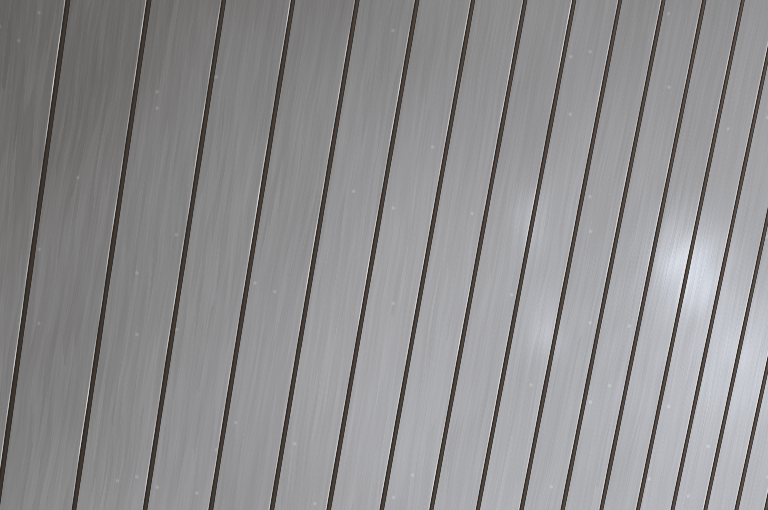
Write a Shadertoy shader that draws this texture.

```glsl
// Slanted painted planks in perspective, with dark grooves, brush streaks and soft gloss.

// Perspective layout, in canvas heights: x = (start + pitch * k) / (1 + SQUEEZE * k)
const float ASPECT = 1.5;
const float START_BOTTOM = -0.0059, START_TOP = 0.1328;
const float PITCH_BOTTOM = 0.1564, PITCH_TOP = 0.1705;
const float SQUEEZE = 0.0418;

// Grooves and the lit lip on their left side
const float GROOVE_LEFT = 0.0049, GROOVE_RIGHT = 0.0038;   // half widths
const float LIP_WIDTH = 0.0013;
const vec3 GROOVE_DARK = vec3(0.17, 0.145, 0.13);
const vec3 GROOVE_BROWN = vec3(0.36, 0.32, 0.29);
const vec3 LIP_COLOR = vec3(0.88, 0.88, 0.89);

// Paint
const vec3 PAINT_SHADE = vec3(0.36, 0.35, 0.34);
const vec3 PAINT_LIGHT = vec3(0.75, 0.755, 0.775);
const vec3 GLOSS_COLOR = vec3(0.87, 0.89, 0.93);
const vec2 STREAK_SCALE = vec2(20.0, 6.0);                 // cells per plank, per height
const float STREAK_DEPTH = 0.085;
const float PLANK_VARIATION = 0.035;

float hash(vec2 p) {
    p = fract(p * vec2(0.1031, 0.1137));
    p += dot(p, p.yx + 33.33);
    return fract((p.x + p.y) * p.x * 17.0);
}

// Cellular noise: x = distance to the nearest point, y = random value of its cell
vec2 cellular(vec2 p) {
    vec2 base = floor(p), nearest = vec2(8.0, 0.0);
    for (int j = -1; j <= 1; j++)
    for (int i = -1; i <= 1; i++) {
        vec2 cell = base + vec2(i, j);
        float id = hash(cell + 71.0);
        vec2 point = cell + vec2(id, hash(cell + 19.7));
        float dist = length(point - p);
        if (dist < nearest.x) nearest = vec2(dist, id);
    }
    return nearest;
}

// Slow unevenness from layered sines
float waves(vec2 p) {
    return (sin(p.x * 5.1 + 2.0 * sin(p.y * 3.7))
          + sin(p.y * 7.3 + 1.7 * sin(p.x * 4.3 + 1.0))
          + 0.6 * sin(p.x * 13.0 - p.y * 9.0)) / 2.6;
}

float glow(vec2 p, vec2 center, vec2 radius) {
    vec2 q = (p - center) / radius;
    return exp(-dot(q, q));
}

void mainImage(out vec4 fragColor, in vec2 fragCoord) {
    vec2 uv = fragCoord / iResolution.xy;
    vec2 p = uv * vec2(ASPECT, 1.0);
    float pixel = 1.0 / iResolution.y;

    // Plank coordinate k: whole numbers lie on the groove centers
    float start = mix(START_BOTTOM, START_TOP, uv.y);
    float pitch = mix(PITCH_BOTTOM, PITCH_TOP, uv.y);
    float slope = pitch - SQUEEZE * p.x;
    float k = (p.x - start) / slope;
    float spacing = slope * slope / (pitch - SQUEEZE * start);
    float grooveId = floor(k + 0.5);
    float d = (k - grooveId) * spacing;
    float plank = floor(k);
    float plankRand = hash(vec2(plank + 40.0, 7.0));

    // Brush streaks, each plank with its own slant
    float slant = mix(-0.5, 0.9, plankRand);
    vec2 brush = vec2(k + slant * 0.35 * p.y, p.y) * STREAK_SCALE;
    brush.x += 0.4 * waves(p * 3.0 + plank);
    vec2 coarse = cellular(brush + vec2(200.0, plank * 3.7 + 90.0));
    vec2 fine = cellular(brush * vec2(1.9, 1.6) + vec2(300.0, 150.0));
    float streak = 0.6 * (coarse.y - 0.5) + 0.5 * (fine.x - 0.45) + 0.3 * (fine.y - 0.5);

    // Light grows to the right and downward
    float light = 0.09 + 0.58 * uv.x + 0.31 * (1.0 - uv.y) - 0.10 * uv.x * uv.x;
    light += 0.16 * glow(p, vec2(0.80, 0.40), vec2(0.50, 0.45));
    light += PLANK_VARIATION * (2.0 * plankRand - 1.0) + 0.03 * waves(p * 1.6);
    light += STREAK_DEPTH * streak * (1.6 - 0.5 * uv.x);
    vec3 color = mix(PAINT_SHADE, PAINT_LIGHT, light);

    // Gloss patches, roughened by the brush marks
    float gloss = 0.75 * glow(p, vec2(1.345, 0.475), vec2(0.065, 0.085))
                + 0.40 * glow(p, vec2(1.46, 0.29), vec2(0.10, 0.13))
                + 0.28 * glow(p, vec2(1.035, 0.57), vec2(0.030, 0.060))
                + 0.32 * glow(p, vec2(1.070, 0.35), vec2(0.035, 0.060))
                + 0.22 * glow(p, vec2(1.30, 0.30), vec2(0.22, 0.30));
    gloss *= 1.0 + 0.4 * streak + 0.15 * waves(p * 9.0);
    color = mix(color, GLOSS_COLOR, clamp(gloss, 0.0, 1.0));

    // Sparse paint specks
    vec2 speck = cellular(p * 26.0 + 50.0);
    color += 0.07 * step(0.95, speck.y) * (1.0 - smoothstep(0.04, 0.13, speck.x));

    // Worn, shiny lip along the left edge of each groove
    float halfWidth = mix(GROOVE_LEFT, GROOVE_RIGHT, uv.x);
    halfWidth *= 1.0 + 0.07 * waves(vec2(grooveId, p.y * 4.0));
    float lipDist = abs(d + halfWidth + 0.5 * LIP_WIDTH);
    float lip = 1.0 - smoothstep(0.5 * LIP_WIDTH, 0.5 * LIP_WIDTH + pixel, lipDist);
    float wear = 0.45 + 0.35 * waves(vec2(grooveId * 2.3, p.y * 2.2))
               + 0.15 * sin(p.y * 70.0 + grooveId * 5.0);
    color = mix(color, LIP_COLOR, lip * clamp(wear + 0.4 * gloss, 0.08, 0.95));

    // Groove: dark walls around a brown floor that brightens to the right
    float groundLight = 1.0 - smoothstep(0.15, 0.95, abs(d / halfWidth - 0.15));
    vec3 ground = mix(GROOVE_DARK, GROOVE_BROWN, groundLight * (0.35 + 0.65 * uv.x));
    float groove = 1.0 - smoothstep(-0.5 * pixel, 0.5 * pixel, abs(d) - halfWidth);
    color = mix(color, ground, groove);

    fragColor = vec4(clamp(color, 0.0, 1.0), 1.0);
}
```
